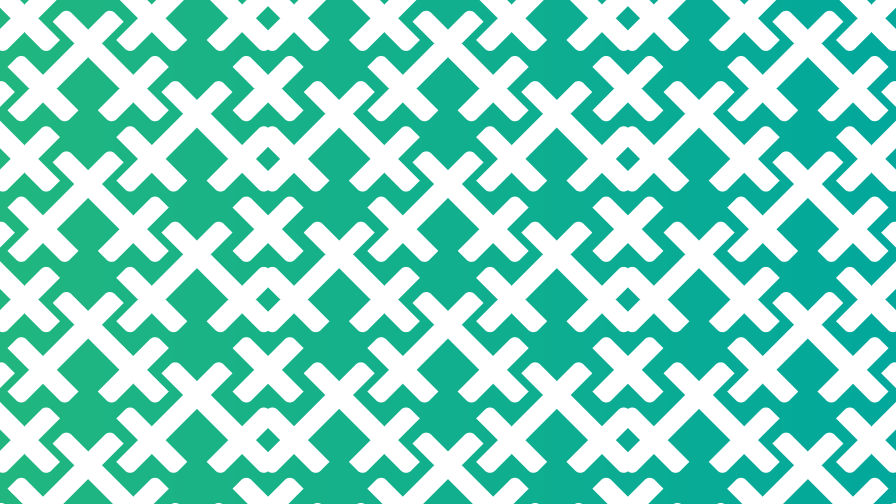
This pattern is drawn by a Shadertoy shader. Its source:

```glsl
// White lattice of diagonal crosses over a green-to-teal horizontal gradient.
// Identical crosses join into chevrons; folding and wrapping the plane
// repeats two staggered chevrons, a lone cross and a diamond link.

// All lengths are fractions of the canvas height.
const vec2  TILE        = vec2(0.714, 0.279);   // repeat size
const float APEX_Y      = 0.1348;               // chevron apex above the centre
const float STEP        = 0.0896;               // offset between joined crosses
const float SIDE_X      = 0.2159;               // side chevron offset
const float ARM_LENGTH  = 0.0803;               // centre to arm end
const float HALF_WIDTH  = 0.0194;               // half the arm thickness
const float STEEP_ROUND = 0.0139;               // corner radius, top and bottom
const float TIP_ROUND   = 0.0012;               // corner radius, outer tips

const vec3 LEFT_GREEN = vec3(0.130, 0.715, 0.500);
const vec3 RIGHT_TEAL = vec3(0.005, 0.658, 0.608);
const vec3 WHITE      = vec3(1.0);

// Signed distance to a diagonal cross, repeated vertically.
float crossDistance(vec2 p) {
    p.y -= TILE.y * round(p.y / TILE.y);
    p = abs(p);
    float along  = (p.x + p.y) * 0.70711;
    float across = (p.y - p.x) * 0.70711;
    float radius = across > 0.0 ? STEEP_ROUND : TIP_ROUND;
    vec2 edge = vec2(along, abs(across)) - vec2(ARM_LENGTH, HALF_WIDTH) + radius;
    return min(max(edge.x, edge.y), 0.0) + length(max(edge, 0.0)) - radius;
}

// An apex cross joined to one cross below on each side.
float chevronDistance(vec2 p) {
    float apex = crossDistance(p);
    float feet = crossDistance(vec2(abs(p.x) - STEP, p.y + STEP));
    return min(apex, feet);
}

float latticeDistance(vec2 p) {
    // Mirror each tile about its centre line.
    p.x = abs(p.x - TILE.x * round(p.x / TILE.x));
    float drop = -0.5 * TILE.y;

    float d = chevronDistance(p);
    // The side chevron and its mirror overlap to form the diamond.
    d = min(d, chevronDistance(p - vec2(SIDE_X, drop)));
    d = min(d, chevronDistance(p - vec2(TILE.x - SIDE_X, drop)));
    // Lone cross between the diamonds.
    return min(d, crossDistance(p - vec2(0.5 * TILE.x, -STEP)));
}

void mainImage(out vec4 fragColor, in vec2 fragCoord) {
    vec2 p = (fragCoord - 0.5 * iResolution.xy) / iResolution.y;
    float d = latticeDistance(p - vec2(0.0, APEX_Y));

    // One pixel of edge smoothing.
    float coverage = clamp(0.5 - d * iResolution.y, 0.0, 1.0);
    vec3 background = mix(LEFT_GREEN, RIGHT_TEAL, fragCoord.x / iResolution.x);
    fragColor = vec4(mix(background, WHITE, coverage), 1.0);
}
```
